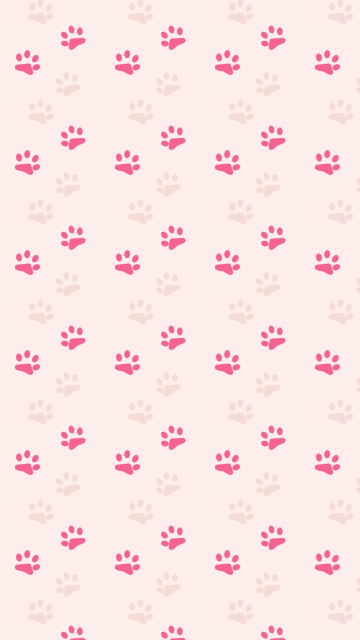
A Shadertoy shader for this pattern:

```glsl
// Wallpaper of walking paw prints: pink and pale trails on a blush ground.
// One square tile holds four prints; each is a rounded-triangle pad with four
// elliptical toes, drawn as distance fields and mirrored for the other foot.

const float CANVAS_WIDTH = 432.0;   // design units across the canvas
const float TILE = 120.0;           // repeat size: 3.6 across, 6.4 down
const vec3 GROUND = vec3(0.992, 0.933, 0.922);
const vec3 PINK = vec3(0.960, 0.390, 0.570);
const vec3 PALE = vec3(0.962, 0.858, 0.840);

const vec2 TOE_RADII = vec2(3.5, 4.8);
const float PAD_ROUNDING = 3.2;
const vec3 NOTCH = vec3(-7.9, 18.5, 8.0);   // centre and radius of heel hollow
const float MIRROR_TURN = 0.17;             // extra lean of the mirrored foot
const float MIRROR_SCALE = 0.97;

// Toe centre (y down) and lean of its long axis from upright
const vec3 TOES[4] = vec3[4](
    vec3(-10.2, -6.0, -0.18), vec3(-0.4, -10.0, 0.10),
    vec3(9.4, -4.6, 0.60), vec3(10.5, 5.8, 1.15));

const vec2 PAD[3] = vec2[3](vec2(-12.0, 5.8), vec2(3.6, 11.7), vec2(1.2, 4.4));

// Print centre in the tile, foot (1 or -1 for mirrored), and 1 for pink
const vec4 PRINTS[4] = vec4[4](
    vec4(49.0, 14.2, 1.0, 0.0), vec4(81.0, 101.0, -1.0, 0.0),
    vec4(33.0, 75.0, 1.0, 1.0), vec4(87.0, 45.0, -1.0, 1.0));

vec2 rotate(vec2 p, float a) {
    float c = cos(a), s = sin(a);
    return vec2(c * p.x + s * p.y, c * p.y - s * p.x);
}

float ellipseDistance(vec2 p, vec2 r) {
    float k = length(p / r);
    return k * (k - 1.0) / max(length(p / (r * r)), 1e-4);
}

float smoothMax(float a, float b, float k) {
    float h = max(k - abs(a - b), 0.0) / k;
    return max(a, b) + 0.25 * h * h * k;
}

float padDistance(vec2 p) {
    float outer = 1e5, inner = -1e5;
    for (int i = 0; i < 3; i++) {
        vec2 edge = PAD[(i + 1) % 3] - PAD[i];
        vec2 q = p - PAD[i];
        float t = clamp(dot(q, edge) / dot(edge, edge), 0.0, 1.0);
        outer = min(outer, length(q - edge * t));
        inner = max(inner, (edge.x * q.y - edge.y * q.x) / length(edge));
    }
    float triangle = (inner < 0.0 ? inner : outer) - PAD_ROUNDING;
    return smoothMax(triangle, NOTCH.z - length(p - NOTCH.xy), 1.5);
}

float pawDistance(vec2 p) {
    float d = padDistance(p);
    for (int i = 0; i < 4; i++) {
        vec2 q = rotate(p - TOES[i].xy, TOES[i].z);
        d = min(d, ellipseDistance(q, TOE_RADII));
    }
    return d;
}

void mainImage(out vec4 fragColor, in vec2 fragCoord) {
    // Design units measured from the upper left, y down
    float pixel = CANVAS_WIDTH / iResolution.x;
    vec2 p = vec2(fragCoord.x, iResolution.y - fragCoord.y) * pixel;

    vec3 color = GROUND;
    for (int i = 0; i < 4; i++) {
        vec4 print = PRINTS[i];
        // Nearest repeat of this print, so shapes may cross tile borders
        vec2 q = mod(p - print.xy + 0.5 * TILE, TILE) - 0.5 * TILE;
        float scale = 1.0;
        if (print.z < 0.0) {
            scale = MIRROR_SCALE;
            q = rotate(q, -MIRROR_TURN) / scale;
            q.x = -q.x;
        }
        float d = pawDistance(q) * scale;
        float cover = 1.0 - smoothstep(-0.7 * pixel, 0.7 * pixel, d);
        color = mix(color, mix(PALE, PINK, print.w), cover);
    }
    fragColor = vec4(color, 1.0);
}
```
